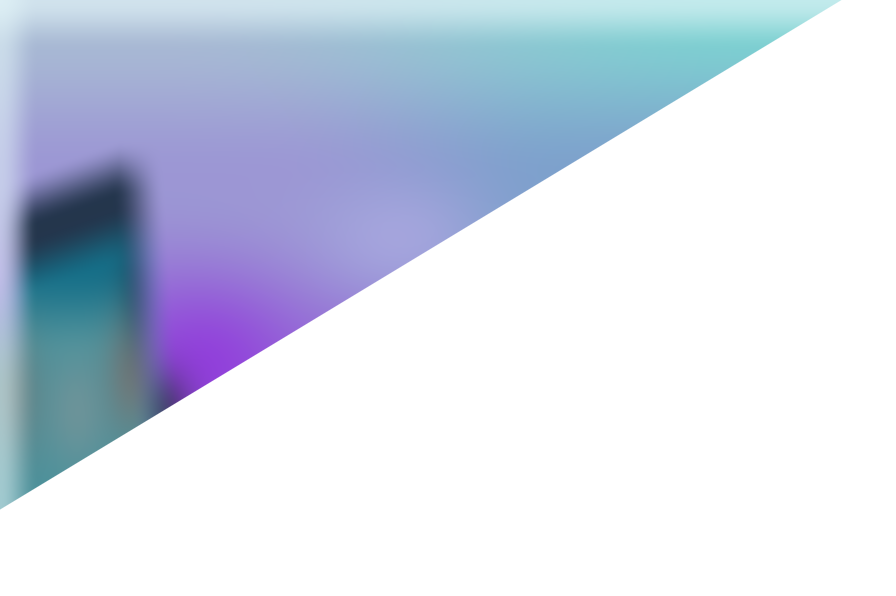
Write a Shadertoy shader that draws this background.

```glsl
const vec3 PAPER = vec3(1.0);
const vec3 MIST = vec3(0.66, 0.73, 0.83);
const vec3 AQUA = vec3(0.49, 0.82, 0.82);
const vec3 PERIWINKLE = vec3(0.61, 0.59, 0.83);
const vec3 SKY = vec3(0.49, 0.63, 0.80);
const vec3 ORCHID = vec3(0.58, 0.41, 0.84);
const vec3 VIOLET = vec3(0.57, 0.24, 0.86);
const vec3 LILAC = vec3(0.67, 0.66, 0.88);
const vec3 INK = vec3(0.14, 0.21, 0.30);
const vec3 DUSK = vec3(0.22, 0.16, 0.34);
const vec3 TEAL = vec3(0.08, 0.43, 0.53);
const vec3 SEA = vec3(0.29, 0.57, 0.61);
const vec3 STONE = vec3(0.45, 0.58, 0.60);
const vec3 TAUPE = vec3(0.45, 0.48, 0.48);
const vec3 FROST = vec3(0.90, 0.97, 0.98);

// Ends of the diagonal, in units of the canvas height
const vec2 EDGE_START = vec2(0.0, 0.145);
const vec2 EDGE_END = vec2(1.412, 1.0);
const float FADE_TOP = 0.085;
const float FADE_LEFT = 0.065;

float glow(vec2 p, vec2 centre, vec2 radius) {
    vec2 q = (p - centre) / radius;
    return exp(-dot(q, q));
}

// Misty top sinking into violet
vec3 backdrop(vec2 p) {
    vec3 high = mix(MIST, AQUA, smoothstep(0.25, 1.3, p.x));
    vec3 middle = mix(PERIWINKLE, SKY, smoothstep(0.45, 0.95, p.x));
    vec3 color = mix(middle, high, smoothstep(0.70, 0.96, p.y));
    color = mix(ORCHID, color, smoothstep(0.42, 0.72, p.y + 0.12 * p.x));
    color = mix(color, VIOLET, 0.95 * glow(p, vec2(0.34, 0.38), vec2(0.14, 0.13)));
    return mix(color, LILAC, 0.75 * glow(p, vec2(0.67, 0.60), vec2(0.14, 0.10)));
}

// Teal column under a dark cap
vec3 columnColor(vec2 p, float depth) {
    vec3 color = mix(SEA, TEAL, smoothstep(0.40, 0.56, p.y));
    color = mix(color, STONE, 0.8 * glow(p, vec2(0.13, 0.31), vec2(0.06, 0.10)));
    color = mix(color, TAUPE, 0.9 * glow(p, vec2(0.22, 0.37), vec2(0.045, 0.10)));
    color = mix(color, TAUPE, 0.7 * glow(p, vec2(0.02, 0.34), vec2(0.05, 0.11)));
    color = mix(color, INK, 0.5 * glow(p, vec2(0.235, 0.52), vec2(0.035, 0.12)));
    return mix(INK, color, smoothstep(0.06, 0.16, depth));
}

void mainImage(out vec4 fragColor, in vec2 fragCoord) {
    vec2 p = fragCoord / iResolution.y;
    vec3 color = backdrop(p);

    // Shadow at the foot of the column
    color = mix(color, DUSK, 0.9 * glow(p, vec2(0.265, 0.305), vec2(0.055, 0.07)));

    // Soft column with a slanted top
    float depth = 0.645 + 0.35 * min(p.x, 0.2) - p.y;
    float rightEdge = 0.235 + 0.08 * (0.65 - p.y);
    float column = smoothstep(-0.05, 0.045, depth);
    column *= 1.0 - smoothstep(rightEdge - 0.045, rightEdge + 0.045, p.x);
    column *= mix(1.0, smoothstep(-0.01, 0.06, p.x), smoothstep(0.35, 0.55, p.y));
    color = mix(color, columnColor(p, depth), column);

    // Pale fades along the top and left borders
    float topFade = 1.0 - smoothstep(0.0, FADE_TOP, 1.0 - p.y);
    float leftFade = 1.0 - smoothstep(0.0, FADE_LEFT, p.x);
    color = mix(color, FROST, 0.65 * topFade);
    color = mix(color, FROST, 0.55 * leftFade);

    // Diagonal cut, smoothed over one pixel
    vec2 along = normalize(EDGE_END - EDGE_START);
    float side = dot(p - EDGE_START, vec2(-along.y, along.x));
    float pixel = 1.0 / iResolution.y;
    color = mix(PAPER, color, smoothstep(-0.7 * pixel, 0.7 * pixel, side));

    fragColor = vec4(color, 1.0);
}
```
